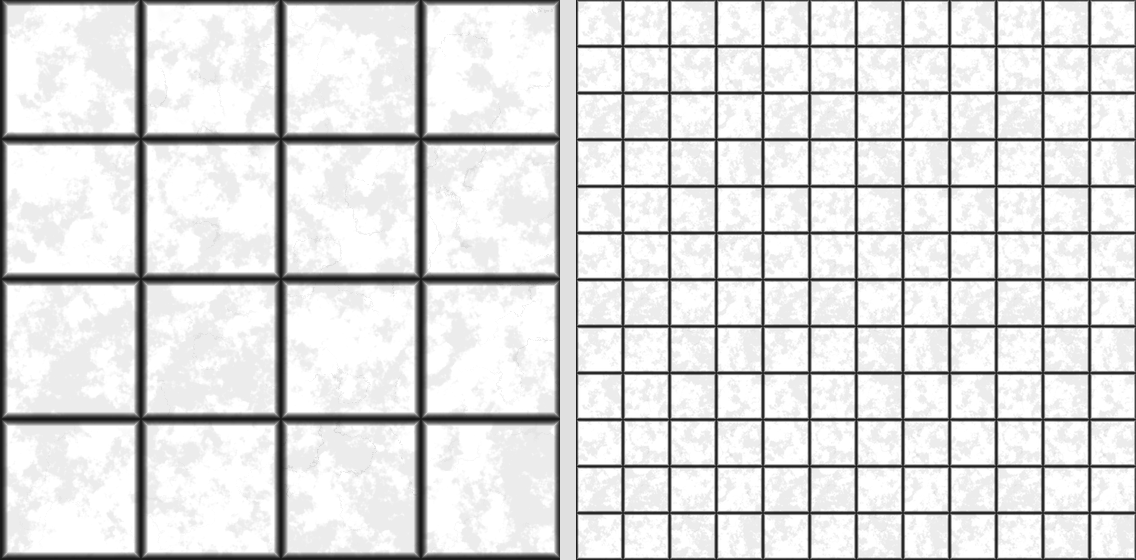
Left: one tile. Right: repeated 3 by 3.
A Shadertoy shader for this pattern:

```glsl
const float TILES = 4.0;            // repeats across and down
const vec2  GRID_SHIFT = vec2(0.0017); // joint offset, canvas units
const float JOINT_HALF = 0.047;     // half joint width, tile units
const float JOINT_PINCH = 0.7;      // narrowing of the dark core at crossings
const vec3  JOINT_TONE = vec3(0.08, 0.30, 0.50); // quadratic bevel ramp
const float GRIME_SCALE = 6.0;
const float GRIME_DEPTH = 0.075;
const float GRIME_VARIATION = 0.10; // change of coverage between tiles
const float CRACK_SCALE = 5.0;
const float CRACK_WIDTH = 0.022;
const float CRACK_DEPTH = 0.09;
const mat2  OCTAVE_TURN = mat2(0.8, 0.6, -0.6, 0.8);

// Integer hash, result in 0..1
float hash(vec2 p) {
    uvec2 q = uvec2(ivec2(p)) * uvec2(1597334673u, 3812015801u);
    uint n = (q.x ^ q.y) * 1597334673u;
    n = (n ^ (n >> 15)) * 2246822519u;
    n ^= n >> 13;
    return float(n >> 8) / 16777216.0;
}

float valueNoise(vec2 p) {
    vec2 i = floor(p), f = fract(p);
    f = f * f * (3.0 - 2.0 * f);
    return mix(mix(hash(i), hash(i + vec2(1, 0)), f.x),
               mix(hash(i + vec2(0, 1)), hash(i + vec2(1, 1)), f.x), f.y);
}

float fbm(vec2 p) {
    float sum = 0.0, amp = 1.0, total = 0.0;
    for (int i = 0; i < 5; i++) {
        sum += amp * valueNoise(p);
        total += amp;
        amp *= 0.72;
        p = OCTAVE_TURN * p * 1.9 + 17.3;
    }
    return sum / total;
}

// Speckled patches, gathered by a broad noise
float grime(vec2 p, vec2 seed, float amount) {
    float broad = valueNoise(p * 2.7 + seed) - 0.5;
    float fine = fbm(p * GRIME_SCALE + seed);
    return smoothstep(0.46, 0.61, fine + 0.22 * broad + amount);
}

// Thin broken veins along the mid level of a warped noise
float cracks(vec2 p, vec2 seed, float pixel) {
    vec2 q = p * CRACK_SCALE + seed.yx;
    q += 0.7 * vec2(fbm(q * 2.0), fbm(q * 2.0 + 31.0));
    float ridge = abs(valueNoise(q) - 0.5);
    float line = 1.0 - smoothstep(0.0, CRACK_WIDTH + pixel, ridge);
    return line * smoothstep(0.45, 0.7, valueNoise(p * 4.0 + seed + 53.0));
}

// Bevelled joint: dark core rising to the tile face
float jointTone(vec2 cell) {
    vec2 edge = 0.5 - abs(cell - 0.5);
    float near = min(edge.x, edge.y), far = max(edge.x, edge.y);
    float t = near / JOINT_HALF;
    t *= 1.0 + JOINT_PINCH * max(0.0, 1.0 - far / JOINT_HALF);
    return min(1.0, JOINT_TONE.x + t * (JOINT_TONE.y + t * JOINT_TONE.z));
}

void mainImage(out vec4 fragColor, in vec2 fragCoord) {
    vec2 grid = (fragCoord / iResolution.xy - GRID_SHIFT) * TILES;
    vec2 cell = fract(grid);
    vec2 id = mod(floor(grid), TILES); // wraps at the canvas edges
    float pixel = TILES / iResolution.y;

    // Each tile takes its own piece of the wear
    vec2 seed = 20.0 + 200.0 * vec2(hash(id + 7.0), hash(id + 71.0));
    float amount = GRIME_VARIATION * (hash(id + 139.0) - 0.5);
    float face = 1.0 - GRIME_DEPTH * grime(cell, seed, amount)
                     - CRACK_DEPTH * hash(id + 211.0) * cracks(cell, seed, pixel);

    fragColor = vec4(vec3(face * jointTone(cell)), 1.0);
}
```
